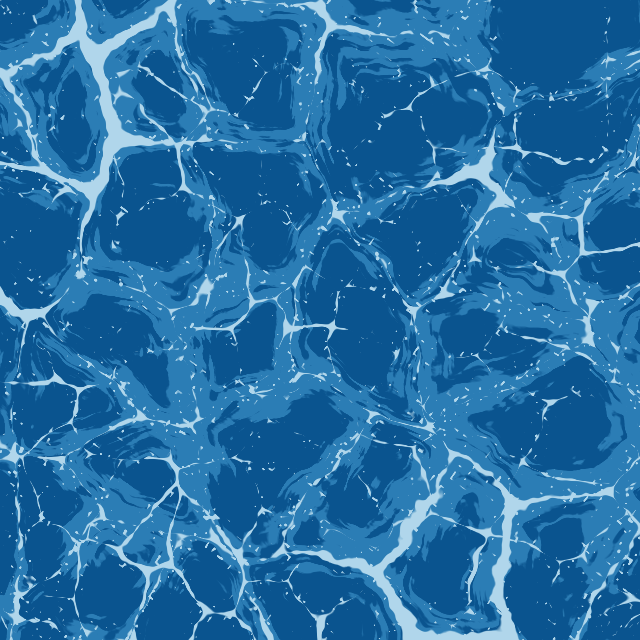
Reproduce this texture procedurally as a Shadertoy shader.

```glsl
// Sunlit water: a net of pale foam veins over deep blue, in three flat tones.
// Two warped Voronoi nets give the veins; arc-shaped streaks and patchy noise
// around the cell walls are cut by a threshold into the mid tone.

const vec3 DEEP = vec3(0.04, 0.33, 0.56);
const vec3 MID = vec3(0.17, 0.49, 0.71);
const vec3 FOAM = vec3(0.69, 0.84, 0.92);

const float MAIN_SCALE = 5.0;     // large cells per canvas height
const float FINE_SCALE = 9.0;     // small cells per canvas height
const float CORNER_ROUND = 30.0;  // lower gives rounder cells, thicker nodes
const float MID_REACH = 0.122;    // how far the mid tone spreads from a wall
const float MID_SOFT = 0.06;
const float VEIN_SOFT = 0.006;
const float SPECK_SCALE = 165.0;
const float SPECK_CUT = 0.82;

float hash(vec2 p) {
    return fract(sin(dot(p, vec2(127.1, 311.7))) * 43758.5453);
}

vec2 hash2(vec2 p) {
    return vec2(hash(p), hash(p + 57.3));
}

float noise(vec2 p) {
    vec2 i = floor(p), f = fract(p);
    f = f * f * (3.0 - 2.0 * f);
    float low = mix(hash(i), hash(i + vec2(1, 0)), f.x);
    float high = mix(hash(i + vec2(0, 1)), hash(i + vec2(1, 1)), f.x);
    return mix(low, high, f.y);
}

float fbm(vec2 p) {
    const mat2 TURN = mat2(1.6, 1.2, -1.2, 1.6);
    float sum = 0.0, amp = 0.533;
    for (int i = 0; i < 4; i++) {
        sum += amp * noise(p);
        p = TURN * p + 11.7;
        amp *= 0.5;
    }
    return sum;
}

vec2 wobble(vec2 p) {
    return vec2(noise(p), noise(p + 31.4)) - 0.5;
}

// Rounded distance to the cell wall (x), offset from the cell centre (yz), cell id (w)
vec4 cells(vec2 p) {
    vec2 base = floor(p), f = fract(p);
    vec2 nearCell = vec2(0), nearOffset = vec2(0);
    float best = 8.0;
    for (int y = -1; y <= 1; y++)
    for (int x = -1; x <= 1; x++) {
        vec2 g = vec2(x, y);
        vec2 r = g + hash2(base + g) - f;
        if (dot(r, r) < best) {
            best = dot(r, r);
            nearCell = g;
            nearOffset = r;
        }
    }
    float sum = 0.0;
    for (int y = -2; y <= 2; y++)
    for (int x = -2; x <= 2; x++) {
        vec2 g = nearCell + vec2(x, y);
        vec2 r = g + hash2(base + g) - f;
        vec2 across = r - nearOffset;
        if (dot(across, across) > 0.00001) {
            float wall = dot(0.5 * (nearOffset + r), normalize(across));
            sum += exp(-CORNER_ROUND * wall);
        }
    }
    return vec4(-log(sum) / CORNER_ROUND, -nearOffset, hash(base + nearCell + 3.7));
}

// Streaks that follow the cell wall in arcs
float arcStreaks(vec4 cell, float across) {
    vec2 dir = cell.yz / (length(cell.yz) + 0.08);
    return noise(dir * 2.8 + cell.x * across * vec2(0.82, 0.57) + cell.w * 90.0);
}

void mainImage(out vec4 fragColor, in vec2 fragCoord) {
    vec2 p = fragCoord / iResolution.y;

    // Bend the space so that the walls meander
    vec2 q = p + 0.10 * wobble(p * 3.0) + 0.030 * wobble(p * 13.0)
               + 0.010 * wobble(p * 45.0);
    vec4 mainCell = cells(q * MAIN_SCALE + 2.3);
    vec4 fineCell = cells(q * FINE_SCALE + 17.6);

    // Mid tone: wall glow broken by patches, arcs and flakes
    float patches = fbm(q * 7.0 + 4.0) - 0.5;
    float streaks = 0.65 * arcStreaks(mainCell, 30.0)
                  + 0.35 * arcStreaks(mainCell, 62.0) - 0.5;
    float flakes = fbm(mat2(0.8, 0.6, -0.6, 0.8) * q * vec2(38.0, 62.0)) - 0.5;
    float glow = 2.2 * (MID_REACH - mainCell.x) + 0.7 * (MID_REACH - fineCell.x)
               + 1.1 * patches + 0.85 * streaks + 0.6 * flakes;
    float midMask = smoothstep(-MID_SOFT, MID_SOFT, glow);

    // Foam veins: width drifts along the wall, edges are ragged
    float ragged = noise(p * 95.0 + 8.0) - 0.5;
    float mainWidth = -0.005 + 0.065 * pow(noise(p * 5.5 + 40.0), 3.0);
    float fineWidth = -0.022 + 0.060 * pow(noise(p * 8.0 + 70.0), 2.0);
    float mainVein = mainWidth - mainCell.x + 0.030 * ragged;
    float fineVein = fineWidth - fineCell.x + 0.045 * ragged;
    float foamMask = max(smoothstep(-VEIN_SOFT, VEIN_SOFT, mainVein),
                         smoothstep(-VEIN_SOFT, VEIN_SOFT, fineVein * 0.6));

    // Loose specks, denser near the veins
    float speck = noise(mat2(0.8, 0.6, -0.6, 0.8) * p * SPECK_SCALE);
    speck -= SPECK_CUT + 1.1 * min(mainCell.x, 0.7 * fineCell.x + 0.04);
    foamMask = max(foamMask, smoothstep(-0.05, 0.05, speck));

    vec3 colour = mix(DEEP, MID, midMask);
    fragColor = vec4(mix(colour, FOAM, foamMask), 1.0);
}
```
